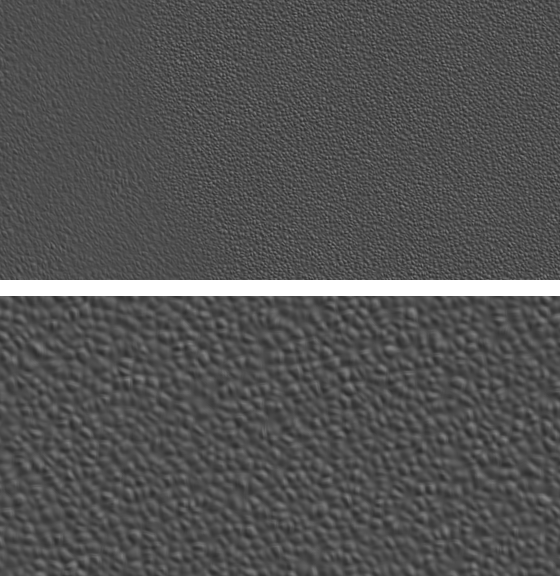
Top, the full canvas; bottom, a detail of the centre.
Give the GLSL for this texture, as a WebGL 2 fragment shader.

```glsl
#version 300 es
precision highp float;
// Dark grey embossed leather: dense, tiny cellular pebbles of uneven height
// that merge into short ridges, lit from the upper right. Towards the left the
// grain turns into soft diagonal creases; layered sines vary the relief.

uniform vec2 u_resolution;
out vec4 outColor;

const vec2 LIGHT = vec2(0.6, 0.8);
const float GRAINS = 86.0;    // cells per canvas height
const float CREASES = 72.0;
const float SOFTNESS = 0.0028; // sample spread in canvas heights

vec2 hash2(vec2 cell) {
  vec3 q = fract(cell.xyx * vec3(0.1031, 0.1030, 0.0973));
  q += dot(q, q.yzx + 33.33);
  return fract((q.xx + q.yz) * q.zy);
}

// Smooth, irregular waves in about -1..1
float waves(vec2 p) {
  float sum = 0.0, weight = 0.5;
  for (int i = 0; i < 4; i++) {
    sum += weight * sin(p.x + 1.7 * sin(p.y * 0.8 + float(i)))
                  * cos(p.y + 1.3 * sin(p.x * 0.7 - float(i)));
    p = mat2(1.36, 1.27, -1.27, 1.36) * p + 2.3;
    weight *= 0.6;
  }
  return sum;
}

// Pebbles of random height parted by grooves, on a ground of merging bumps
float grainHeight(vec2 p) {
  vec2 base = floor(p);
  float nearest = 9.0, second = 9.0, bumps = 0.0, tall = 0.0;
  for (int y = -1; y <= 1; y++) {
    for (int x = -1; x <= 1; x++) {
      vec2 cell = base + vec2(x, y);
      vec2 point = hash2(cell);
      float d = length(cell + point - p);
      bumps += exp(-5.0 * d * d);
      second = min(second, max(nearest, d));
      if (d < nearest) {
        nearest = d;
        tall = 0.3 + 0.7 * fract(7.0 * (point.x + point.y));
      }
    }
  }
  return 0.65 * tall * smoothstep(0.0, 0.6, second - nearest) + 0.45 * bumps;
}

// Slope of the surface towards the light; axes maps canvas to cell space
float relief(vec2 p, mat2 axes, float stepSize) {
  vec2 offset = LIGHT * stepSize;
  return grainHeight(axes * (p - offset)) - grainHeight(axes * (p + offset));
}

// Scale by density, stretched along the direction of the given angle
mat2 grainAxes(float angle, float density, float stretch) {
  float c = cos(angle), s = sin(angle);
  return density * mat2(c / stretch, -s, s / stretch, c);
}

// Share of creased leather: left side, spreading out near the bottom
float creaseMask(vec2 p) {
  float low = clamp(1.0 - p.y, 0.0, 1.0);
  float border = 0.54 + 0.25 * low * low * low + 0.06 * waves(p * 9.0);
  return 1.0 - smoothstep(border - 0.17, border + 0.13, p.x);
}

float leather(vec2 p) {
  float creased = creaseMask(p);
  vec2 bend = vec2(waves(p * 55.0), waves(p * 55.0 + 17.0));

  // Fine crinkled grain
  float fine = relief(p + 0.004 * bend, grainAxes(-0.7, GRAINS, 1.2), 0.18 / GRAINS);
  fine *= 1.0 + 0.15 * waves(p * 24.0 + 5.0);

  // Soft creases running down to the right
  vec2 folded = p + 0.005 * bend + 0.02 * vec2(waves(p * 7.0), waves(p * 7.0 + 9.0));
  float soft = relief(folded, grainAxes(-1.0, CREASES, 2.2), 0.19 / CREASES);
  soft *= 0.45 + 0.18 * waves(p * 12.0 + 3.0);

  float slope = mix(fine, soft + 0.25 * fine, creased);
  float shade = 0.19 * slope + 0.16 * pow(max(slope, 0.0), 2.0);
  float tone = 0.301 + 0.004 * creased + 0.005 * waves(p * 5.0 + 1.0);
  return tone + shade;
}

void main() {
  // Four spread samples soften the relief
  float grey = 0.0;
  for (int i = 0; i < 4; i++) {
    vec2 spread = (vec2(i % 2, i / 2) - 0.5) * SOFTNESS;
    grey += 0.25 * leather(gl_FragCoord.xy / u_resolution.y + spread);
  }
  outColor = vec4(vec3(clamp(grey, 0.18, 0.56)), 1.0);
}
```
